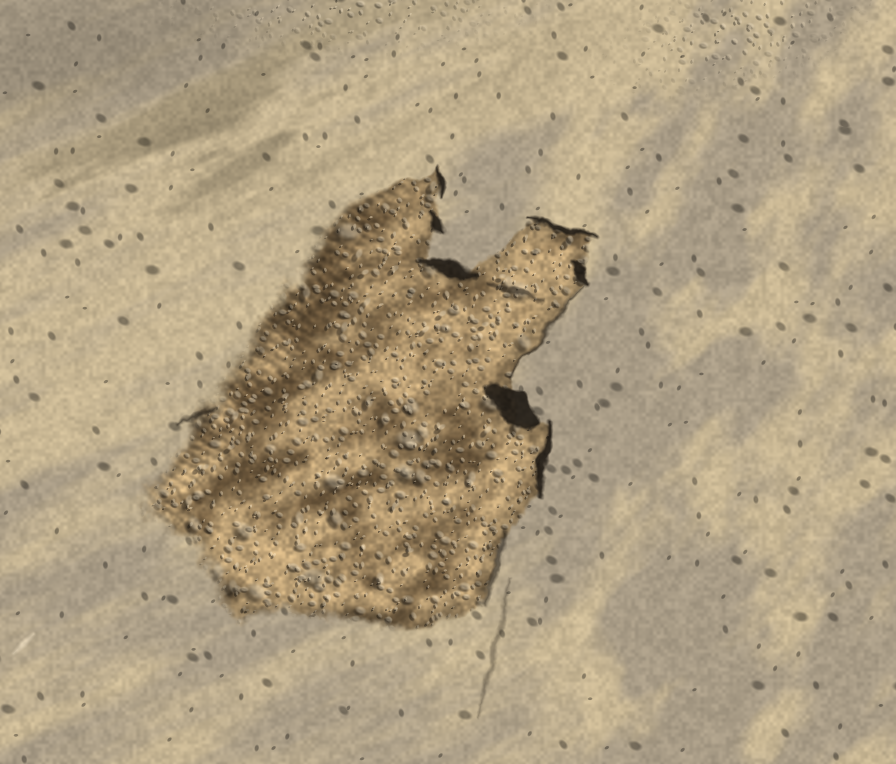
A WebGL 2 fragment shader for this texture:

```glsl
#version 300 es
precision highp float;
// Sunlit dusty asphalt with a broken, gravel-filled pothole.
uniform vec2 u_resolution;
out vec4 fragColor;

const vec3 DUST = vec3(.79, .72, .58), ASPHALT = vec3(.66, .61, .525);
const vec3 SOIL = vec3(.74, .63, .46), DAMP = vec3(.39, .315, .215);
const vec3 SHADOW = vec3(.13, .11, .085), CHIP = vec3(.84, .78, .67);

vec2 hash22(vec2 p) {
  vec3 q = fract(p.xyx * vec3(.1031, .103, .0973));
  q += dot(q, q.yzx + 33.33);
  return fract((q.xx + q.yz) * q.zy);
}

float noise(vec2 p) {
  vec2 i = floor(p), f = fract(p);
  f = f * f * (3. - 2. * f);
  return mix(mix(hash22(i).x, hash22(i + vec2(1, 0)).x, f.x),
             mix(hash22(i + vec2(0, 1)).x, hash22(i + 1.).x, f.x), f.y);
}

float fbm(vec2 p) {
  float sum = 0., amp = .533;
  for (int i = 0; i < 4; i++, amp *= .5) {
    sum += amp * noise(p);
    p = mat2(1.6, 1.2, -1.2, 1.6) * p + 17.3;
  }
  return sum;
}

vec2 turn(vec2 p, float a) {
  return vec2(cos(a) * p.x + sin(a) * p.y, cos(a) * p.y - sin(a) * p.x);
}

// Soft rotated ellipse: centre in xy, radii in zw
float blob(vec2 p, vec4 e, float angle) {
  vec2 q = turn(p - e.xy, angle) / e.zw;
  return exp(-dot(q, q));
}

// Tapered line from xy to zw
float stroke(vec2 p, vec4 l, float width) {
  vec2 ab = l.zw - l.xy, q = p - l.xy;
  float h = clamp(dot(q, ab) / dot(ab, ab), 0., 1.);
  float w = width * (1. - .65 * abs(2. * h - 1.));
  return 1. - smoothstep(-.003, .003, length(q - ab * h) - w);
}

// Scattered stones: x is the lit face, y the cast shadow
vec2 stones(vec2 p, float scale, float density) {
  vec2 g = p * scale, lit = vec2(0);
  for (int k = 0; k < 9; k++) {
    vec2 c = floor(g) + vec2(k % 3 - 1, k / 3 - 1), rnd = hash22(c + scale);
    vec2 q = g - c - hash22(c + 71.), flat_ = vec2(.8, 1.25);
    float r = .12 + .28 * rnd.x * rnd.x, a = rnd.x * 3.;
    vec2 dist = vec2(length(turn(q, a) * flat_), length(turn(q + .18, a) * flat_));
    lit = max(lit, step(rnd.y, density) * (1. - smoothstep(r * .5, r * 1.25, dist)));
  }
  return lit;
}

// Signed distance to the pothole outline
float pothole(vec2 p) {
  const int N = 18;
  vec2 v[N] = vec2[N](vec2(.575,.778), vec2(.575,.715), vec2(.557,.662), vec2(.612,.642),
    vec2(.696,.71), vec2(.775,.69), vec2(.763,.633), vec2(.665,.503), vec2(.675,.45),
    vec2(.719,.44), vec2(.708,.358), vec2(.655,.289), vec2(.635,.205), vec2(.53,.182),
    vec2(.306,.202), vec2(.263,.281), vec2(.187,.339), vec2(.46,.738));
  float d = 9., side = 1.;
  for (int i = 0, j = N - 1; i < N; j = i, i++) {
    vec2 e = v[j] - v[i], w = p - v[i];
    vec2 b = w - e * clamp(dot(w, e) / dot(e, e), 0., 1.);
    d = min(d, dot(b, b));
    bvec3 c = bvec3(p.y >= v[i].y, p.y < v[j].y, e.x * w.y > e.y * w.x);
    if (all(c) || all(not(c))) side = -side;
  }
  return side * sqrt(d);
}

vec3 ground(vec2 p) {
  float streak = fbm(turn(p, .42) * vec2(5, 26)), patches = fbm(turn(p, .9) * vec2(9, 17));
  float right = smoothstep(.6, .85, p.x), corner = blob(p, vec4(.08,.93,.32,.08), .2);
  float dust = .5 + .4 * blob(p, vec4(.38,.8,.5,.13), .42) + .3 * blob(p, vec4(.1,.5,.25,.16), .5)
    + .35 * blob(p, vec4(.82,.92,.2,.1), .5) + .35 * blob(p, vec4(.84,.64,.09,.04), -.4)
    - .6 * blob(p, vec4(.64,.76,.13,.06), 1.1) - .55 * blob(p, vec4(1,.84,.3,.05), .95)
    - .35 * blob(p, vec4(.15,.24,.18,.09), -.3) - .4 * blob(p, vec4(.78,.37,.09,.16), 0.)
    - .55 * corner - .2 * right * smoothstep(.75, .5, p.y)
    + mix(1.5 * streak - .75, 2.6 * patches - 1.3, right);
  vec3 col = mix(ASPHALT, DUST, smoothstep(.1, .95, dust));
  // Brown wheel streaks on the left, pale gravel along the top
  float track = blob(p, vec4(.25,.8,.48,.1), .42) * smoothstep(.48, .72, streak);
  col *= 1. - .24 * track - .1 * corner;
  vec2 loose = stones(p, 85., .7) * (blob(p, vec4(.46,.99,.16,.04), 0.) + blob(p, vec4(.97,.96,.12,.05), .3));
  col = mix(col * (1. - .35 * loose.y), CHIP, .55 * loose.x);
  return col * (1. - .34 * stones(p, 48., .13).y);
}

vec3 hollow(vec2 p) {
  float clumps = fbm(turn(p, .4) * vec2(22, 32));
  float damp = .6 * blob(p, vec4(.42,.62,.26,.075), .95) + .5 * blob(p, vec4(.57,.39,.15,.06), .35)
    + .45 * blob(p, vec4(.31,.39,.13,.07), .6) + .35 * blob(p, vec4(.55,.22,.12,.05), .6)
    - .25 * blob(p, vec4(.44,.29,.12,.06), 0.) - .5 * blob(p, vec4(.72,.65,.05,.05), 0.)
    + 2.2 * clumps - .95;
  vec3 col = mix(SOIL, DAMP, clamp(damp, 0., 1.));
  // Tyre ribs by the left bank
  vec2 q = turn(p - vec2(.2, .34), .97);
  col *= 1. + .13 * smoothstep(-.075, -.02, q.y) * sin(q.x * 480. + 8. * clumps);
  for (float i = 0.; i < 3.; i++) {
    vec2 s = stones(p, 30. + 32. * i, .24 + .1 * i);
    col = mix(mix(col, SHADOW, .5 * s.y), CHIP, .45 * s.x);
  }
  return col;
}

// Overhang shadows and cracks
float cracks(vec2 p) {
  float d = max(stroke(p, vec4(.572,.778,.582,.745), .005), stroke(p, vec4(.566,.722,.578,.692), .007));
  d = max(d, stroke(p, vec4(.552,.66,.624,.64), .009));
  d = max(d, stroke(p, vec4(.69,.713,.782,.688), .005));
  d = max(d, stroke(p, vec4(.752,.655,.768,.63), .008));
  d = max(d, .65 * stroke(p, vec4(.765,.633,.665,.505), .003));
  d = max(d, stroke(p, vec4(.645,.49,.698,.445), .02));
  d = max(d, stroke(p, vec4(.719,.445,.706,.35), .007));
  d = max(d, .6 * stroke(p, vec4(.663,.305,.636,.205), .005));
  d = max(d, .6 * stroke(p, vec4(.64,.63,.705,.608), .006));
  d = max(d, .7 * stroke(p, vec4(.235,.442,.285,.468), .004));
  return max(d, .35 * stroke(p, vec4(.67,.24,.625,.06), .004));
}

void main() {
  vec2 p = gl_FragCoord.xy / u_resolution.y;
  vec2 jag = vec2(fbm(p * 38.), fbm(p * 38. + 40.)) - .5, w = p + .018 * jag;
  // Crisp broken rim on the right, crumbling bank on the left
  float d = pothole(w), crisp = smoothstep(.45, .72, p.x + .2 * p.y);
  float soft = mix(.013, .003, crisp);
  float inside = 1. - smoothstep(-soft, soft, d + (1. - crisp) * .05 * jag.x);
  vec3 col = mix(ground(p), hollow(p), inside);
  col *= 1. - .2 * inside * smoothstep(-.03, 0., d);
  col = mix(col, SHADOW, .92 * cracks(w));
  // Pale twig and fine grain
  col = mix(col, CHIP, stroke(p, vec4(.018,.145,.044,.17), .004));
  float grain = noise(p * 210.) + .7 * noise(p * 95.) - .85;
  fragColor = vec4(col * (1. + (.12 + .16 * inside) * grain), 1);
}
```
